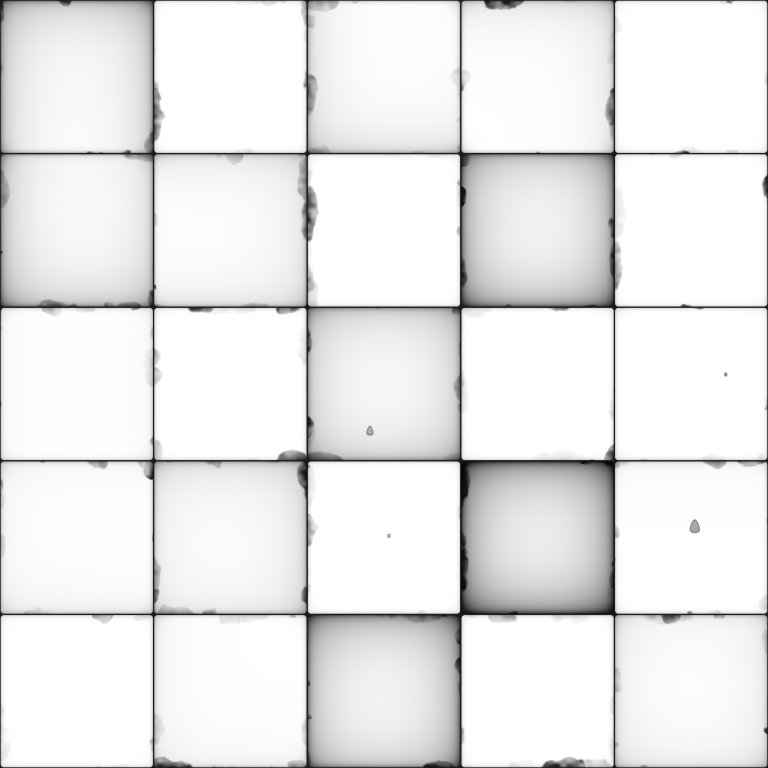
This texture map is drawn by a Shadertoy shader. Its source:

```glsl
// Ambient occlusion map of a 5 by 5 field of uneven square tiles with chipped edges.

const float TILES = 5.0;
const float SEAM_HALF = 0.0043;     // lengths are fractions of a tile
const float CORNER_RADIUS = 0.026;
const float SEAM_SHADE = 0.11;
const float WIDE_REACH = 0.17;      // falloff of shadow cast by higher neighbours
const float TIGHT_REACH = 0.028;
const float WIDE_AMOUNT = 0.34;
const float TIGHT_AMOUNT = 0.28;
const float CORNER_REACH = 0.035;
const int CHIP_COUNT = 11;          // per tile
const float CHIP_MIN = 0.010;
const float CHIP_MAX = 0.068;
const float PIT_CHANCE = 0.14;

// How far each tile is sunk, rows from bottom to top.
const float SINK[25] = float[25](
    0.00, 0.14, 0.85, 0.00, 0.20,
    0.17, 0.34, 0.00, 1.10, 0.08,
    0.08, 0.00, 0.48, 0.00, 0.00,
    0.62, 0.26, 0.00, 0.82, 0.00,
    0.55, 0.00, 0.33, 0.28, 0.00);

vec4 hash4(vec2 p) {
    vec4 h = fract(p.xyxy * vec4(0.1031, 0.1030, 0.0973, 0.1099));
    h += dot(h, h.wzxy + 33.33);
    return fract((h.xxyz + h.yzzw) * h.zywx);
}

vec2 noise2(vec2 p) {
    vec2 i = floor(p), f = fract(p);
    f = f * f * (3.0 - 2.0 * f);
    vec2 low = mix(hash4(i).xy, hash4(i + vec2(1, 0)).xy, f.x);
    vec2 high = mix(hash4(i + vec2(0, 1)).xy, hash4(i + vec2(1, 1)).xy, f.x);
    return mix(low, high, f.y);
}

float sinkAt(vec2 id) {
    ivec2 c = ivec2(mod(id, TILES));
    return SINK[c.y * int(TILES) + c.x];
}

float boxDistance(vec2 p, vec2 halfSize) {
    vec2 q = abs(p) - halfSize;
    return length(max(q, 0.0)) + min(max(q.x, q.y), 0.0);
}

// Shadow from one side, only where the neighbour stands higher.
float sideShadow(float sink, vec2 neighbour, float dist) {
    float rise = max(sink - sinkAt(neighbour), 0.0);
    return rise * (WIDE_AMOUNT * exp(-dist / WIDE_REACH)
                 + TIGHT_AMOUNT * exp(-dist / TIGHT_REACH));
}

// Broken flakes along the four sides; p is centred on the tile.
float chipShade(vec2 p, vec2 id, float sink, float aa) {
    vec2 seed = id * 37.0 + 11.0;
    vec2 warped = p + 0.036 * (noise2(p * 16.0 + seed) - 0.5)
                    + 0.008 * (noise2(p * 42.0 + seed) - 0.5);
    float facet = noise2(p * vec2(24.0, 31.0) + seed + 5.0).x;
    float shade = 1.0;
    for (int i = 0; i < CHIP_COUNT; i++) {
        vec4 place = hash4(seed + float(i) * vec2(3.0, 7.0));
        vec4 look = hash4(seed + float(i) * vec2(5.0, 2.0) + 91.0);
        float side = floor(place.x * 4.0);
        vec2 q = mod(side, 2.0) < 0.5 ? warped : warped.yx;
        q.y = 0.5 - (side < 2.0 ? q.y : -q.y);
        q.x -= (place.y - 0.5) * 0.96;
        float size = mix(CHIP_MIN, CHIP_MAX, place.z * place.z);
        float d = size * (length(q / vec2(size * mix(0.8, 3.0, place.w), size)) - 1.0);
        float dark = mix(0.06, 0.6, look.x * look.x * look.x) + 0.5 * sink * look.y;
        float slope = mix(1.4, 0.45, clamp(q.y / size, 0.0, 1.0));
        dark *= slope * mix(0.5, 1.35, facet);
        shade = min(shade, 1.0 - min(dark, 0.85) * smoothstep(aa, -aa, d));
    }
    return shade;
}

// An occasional small pit in the face of a tile; large ones taper to a drop.
float pitShade(vec2 p, vec2 id, float aa) {
    vec4 r = hash4(id * 23.0 + 57.0);
    vec4 look = hash4(id * 29.0 + 131.0);
    float size = mix(0.011, 0.045, look.x * look.x * look.x);
    vec2 q = p - (r.yz - 0.5) * 0.85;
    float square = boxDistance(q, size * vec2(0.6, 0.8)) - size * 0.2;
    float drop = length(q * vec2(1.35 + 0.5 * q.y / size, 0.9)) - size;
    float d = mix(square, drop, smoothstep(0.016, 0.022, size));
    float dark = mix(0.2, 0.4, look.y) + 0.25 * smoothstep(-0.012, 0.0, d);
    return 1.0 - step(r.x, PIT_CHANCE) * dark * smoothstep(aa, -aa, d);
}

void mainImage(out vec4 fragColor, in vec2 fragCoord) {
    vec2 grid = fragCoord / iResolution.xy * TILES;
    vec2 id = mod(floor(grid), TILES);
    vec2 local = fract(grid);
    vec2 p = local - 0.5;
    float aa = TILES / iResolution.y;
    float sink = sinkAt(id);

    // Broad shading by the height differences
    float shadow = 0.0;
    shadow += sideShadow(sink, id - vec2(1, 0), local.x);
    shadow += sideShadow(sink, id + vec2(1, 0), 1.0 - local.x);
    shadow += sideShadow(sink, id - vec2(0, 1), local.y);
    shadow += sideShadow(sink, id + vec2(0, 1), 1.0 - local.y);
    float shade = 1.0 - min(shadow, 0.85);

    // Wear
    shade *= chipShade(p, id, sink, aa) * pitShade(p, id, aa);

    // Soft corners, rounded rim and thin seam
    float cornerDist = length(0.5 - abs(p));
    shade *= 1.0 - (0.1 + 0.5 * min(sink, 1.0)) * exp(-cornerDist / CORNER_REACH);
    float inside = CORNER_RADIUS - boxDistance(p, vec2(0.5 - CORNER_RADIUS));
    shade *= 1.0 - (0.3 + 0.4 * min(sink, 1.0)) * exp(-max(inside, 0.0) / 0.010);
    float face = smoothstep(SEAM_HALF - 0.6 * aa, SEAM_HALF + 0.6 * aa, inside);
    shade = mix(SEAM_SHADE, shade, face);

    fragColor = vec4(vec3(clamp(shade, 0.0, 1.0)), 1.0);
}
```
